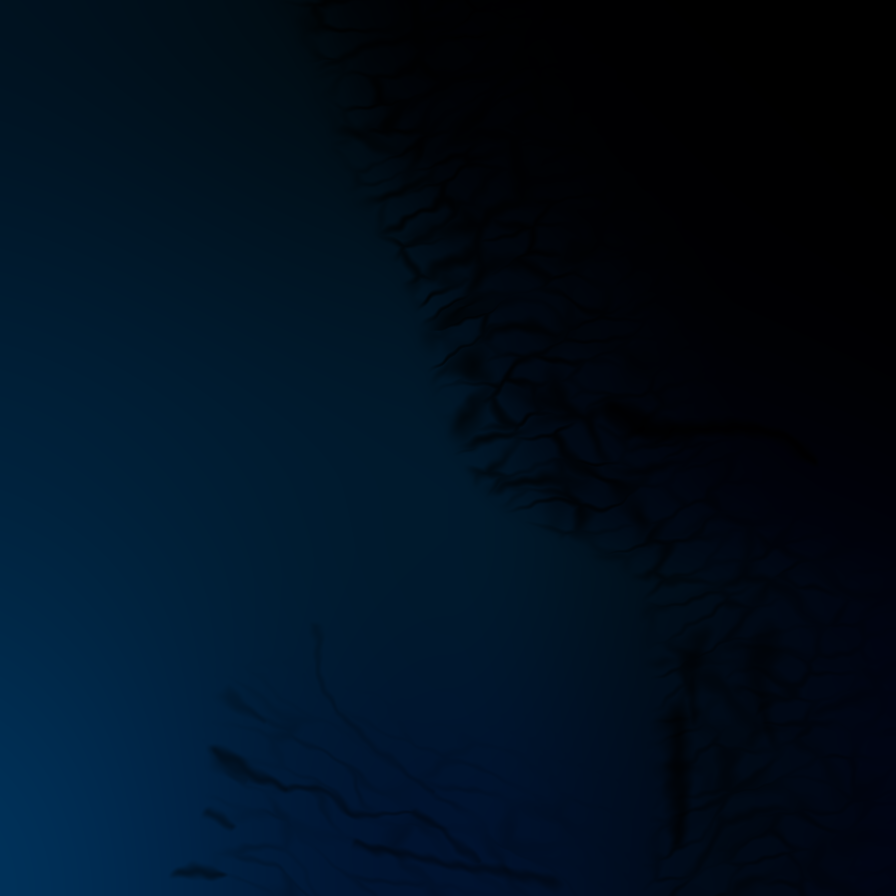
Give the GLSL for this background, as a WebGL 1 fragment shader.

```glsl
precision highp float;
uniform vec2 u_resolution;

vec2 hash2(vec2 p) {
  p = vec2(dot(p, vec2(127.1, 311.7)), dot(p, vec2(269.5, 183.3)));
  return fract(sin(p) * 4375.85);
}

// Gap between the two nearest cell points: zero along cell borders
float cellGap(vec2 p) {
  vec2 cell = floor(p), f = fract(p);
  float nearest = 8.0, second = 8.0;
  for (int j = -1; j <= 1; j++) {
    for (int i = -1; i <= 1; i++) {
      vec2 o = vec2(float(i), float(j));
      float d = length(o + hash2(cell + o) - f);
      second = min(second, max(nearest, d));
      nearest = min(nearest, d);
    }
  }
  return second - nearest;
}

// Layered sines that bend straight lines into natural ones
vec2 wobble(vec2 p) {
  vec2 w = vec2(0.0);
  float amp = 0.009, freq = 23.0;
  for (int i = 0; i < 5; i++) {
    w += amp * sin(p.yx * freq + w * 60.0 + vec2(1.3, 4.1) * float(i + 1));
    p = mat2(0.8, 0.6, -0.6, 0.8) * p;
    amp *= 0.58;
    freq *= 1.9;
  }
  return w;
}

// Soft dark stroke from a to b, thinning towards b
float stroke(vec2 p, vec2 a, vec2 b, float width) {
  vec2 ab = b - a;
  float t = clamp(dot(p - a, ab) / dot(ab, ab), 0.0, 1.0);
  return 1.0 - smoothstep(0.0, width * (1.0 - 0.4 * t), length(p - a - ab * t));
}

void main() {
  vec2 uv = gl_FragCoord.xy / u_resolution;
  vec2 p = uv + wobble(uv);

  // Sea: bright at the lower left, fading up and to the right
  vec3 west = mix(vec3(0.0, 0.20, 0.36), vec3(0.0, 0.14, 0.25), smoothstep(0.0, 0.5, uv.y));
  west = mix(west, vec3(0.0, 0.07, 0.125), smoothstep(0.35, 1.05, uv.y));
  vec3 middle = mix(vec3(0.0, 0.075, 0.19), vec3(0.0, 0.10, 0.175), smoothstep(0.05, 0.4, uv.y));
  middle = mix(middle, vec3(0.0, 0.042, 0.065), smoothstep(0.45, 1.0, uv.y));
  vec3 color = mix(west, middle, smoothstep(-0.08, 0.5, uv.x));
  color *= 1.0 - 0.42 * smoothstep(0.5, 0.78, uv.x);

  // Eastern land: diagonal upper coast, step, then a vertical lower coast
  float coast = 0.73 - 0.4 * uv.y + 0.16 * (1.0 - smoothstep(0.32, 0.46, uv.y));
  float inland = p.x - min(coast, 0.74);
  vec3 shore = mix(vec3(0.0, 0.038, 0.085), vec3(0.0, 0.010, 0.025), smoothstep(0.5, 1.0, uv.y));
  vec3 interior = mix(vec3(0.0, 0.012, 0.075), vec3(0.0, 0.002, 0.015), smoothstep(0.1, 0.8, uv.y));
  vec3 land = mix(shore, interior, smoothstep(0.02, 0.36, inland));
  color = mix(color, land, smoothstep(-0.05, 0.11, inland));

  // Short slanting valleys, densest beside the coast and broken into patches
  vec2 q = mat2(0.96, -0.26, 0.26, 0.96) * p;
  float fine = 1.0 - smoothstep(0.0, 0.32, cellGap(q * vec2(15.0, 36.0)));
  float broad = 1.0 - smoothstep(0.0, 0.3, cellGap(q * vec2(9.0, 15.0) + 4.0));
  float band = smoothstep(-0.025, 0.015, inland) * (1.0 - smoothstep(0.12, 0.36, inland));
  band *= mix(0.55, 1.0, smoothstep(0.3, 0.5, uv.y));
  float patches = 0.5 + 0.5 * sin(p.x * 43.0 + 2.0 * sin(p.y * 37.0));
  float valleys = band * max(fine * mix(0.3, 1.0, patches), broad * mix(0.9, 0.2, patches));
  color *= 1.0 + 0.12 * band - 0.85 * valleys;

  // Faint southern land, open towards the bottom edge
  float south = smoothstep(0.21, 0.28, p.x) * (1.0 - smoothstep(0.14, 0.27, p.y + 0.3 * max(p.x - 0.36, 0.0)));
  south *= 1.0 - smoothstep(0.55, 0.75, p.x);
  vec2 s = mat2(0.9, 0.44, -0.44, 0.9) * p;
  float creases = 1.0 - smoothstep(0.0, 0.3, cellGap(s * vec2(10.0, 34.0)));
  color *= 1.0 - south * (0.02 + 0.17 * creases * mix(0.3, 1.0, patches));

  // Long southern ridges
  float ridge = stroke(p, vec2(0.24, 0.155), vec2(0.32, 0.11), 0.012);
  ridge = max(ridge, 0.7 * stroke(p, vec2(0.32, 0.11), vec2(0.45, 0.10), 0.008));
  ridge = max(ridge, 0.7 * stroke(p, vec2(0.45, 0.10), vec2(0.54, 0.035), 0.009));
  ridge = max(ridge, 0.8 * stroke(p, vec2(0.63, 0.005), vec2(0.40, 0.065), 0.011));
  ridge = max(ridge, 0.4 * stroke(p, vec2(0.36, 0.30), vec2(0.38, 0.20), 0.009));
  ridge = max(ridge, 0.35 * stroke(p, vec2(0.38, 0.20), vec2(0.48, 0.12), 0.009));

  // Short inlets on the western tip
  for (int i = 0; i < 4; i++) {
    float k = float(i);
    vec2 mouth = vec2(0.215 + 0.011 * k, 0.038 + 0.058 * k);
    float strength = 1.0 - 0.2 * k;
    ridge = max(ridge, strength * stroke(p, mouth, mouth + vec2(0.035, -0.022), 0.012));
  }
  color *= 1.0 - 0.45 * ridge;

  // Deep inland valley and lower coastal cliffs
  float deep = stroke(p, vec2(0.70, 0.545), vec2(0.90, 0.495), 0.02);
  deep = max(deep, 0.8 * stroke(p, vec2(0.745, 0.20), vec2(0.76, 0.07), 0.024));
  deep = max(deep, 0.5 * stroke(p, vec2(0.79, 0.29), vec2(0.77, 0.20), 0.02));
  deep = max(deep, 0.4 * stroke(p, vec2(0.86, 0.28), vec2(0.855, 0.17), 0.02));
  color *= 1.0 - 0.85 * deep;

  // Fall to black in the upper right corner
  color *= 1.0 - smoothstep(0.6, 0.95, dot(uv, vec2(0.5, 0.5)));
  gl_FragColor = vec4(color, 1.0);
}
```
